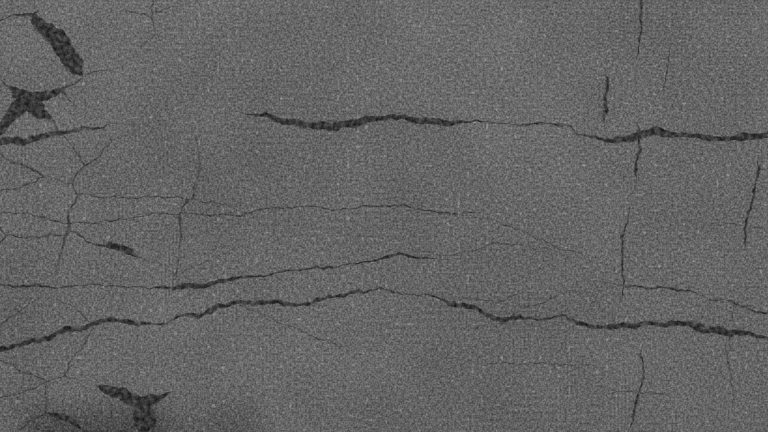
Write a Shadertoy shader that draws this texture.

```glsl
#define ASPHALT 0.397
#define GRAIN 0.155
#define CRACK_SHADE 0.2
#define SEAM_WIDTH 0.0062
#define HAIR_WIDTH 0.0013
#define SEAMS 4
#define BRANCHES 9
#define HAIRLINES 7
#define CELLS vec2(5.2, 7.0)

float hash(vec2 c) {
    return fract(sin(dot(c, vec2(127.1, 311.7))) * 43758.5);
}

vec2 hash2(vec2 c) {
    return vec2(hash(c), hash(c + 57.3));
}

float corner(vec2 cell, vec2 offset) {
    float angle = 6.2832 * hash(cell);
    return dot(vec2(cos(angle), sin(angle)), offset);
}

// Gradient noise, about -0.7 to 0.7
float noise(vec2 p) {
    vec2 c = floor(p), f = p - c;
    vec2 u = f * f * f * (f * (f * 6.0 - 15.0) + 10.0);
    vec2 e = vec2(1, 0);
    return mix(mix(corner(c, f), corner(c + e, f - e), u.x),
               mix(corner(c + e.yx, f - e.yx), corner(c + 1.0, f - 1.0), u.x), u.y);
}

vec2 wobble(vec2 p) {
    return vec2(noise(p), noise(p + 31.7));
}

// Soft line coverage; very thin lines fade instead of breaking up
float line(float dist, float width) {
    float px = 1.0 / iResolution.y;
    return (1.0 - smoothstep(width - px, width + px, dist)) * clamp(1.5 * width / px, 0.0, 1.0);
}

// Short crack that tapers towards both ends
float stroke(vec2 p, vec2 centre, float angle, float reach, float width) {
    vec2 along = vec2(cos(angle), sin(angle));
    p -= centre;
    float t = dot(p, along);
    float side = abs(dot(p, vec2(-along.y, along.x)));
    return line(side, width * (1.0 - smoothstep(0.4, 1.0, abs(t) / reach)));
}

// Distance to the nearest cell border
float cellBorder(vec2 p) {
    vec2 home = floor(p), nearest = vec2(9);
    for (int k = 0; k < 9; k++) {
        vec2 c = home + vec2(k % 3 - 1, k / 3 - 1);
        vec2 r = c + hash2(c) - p;
        if (dot(r, r) < dot(nearest, nearest)) nearest = r;
    }
    float border = 9.0;
    for (int k = 0; k < 25; k++) {
        vec2 c = home + vec2(k % 5 - 2, k / 5 - 2);
        vec2 r = c + hash2(c) - p, gap = r - nearest;
        if (dot(gap, gap) > 0.0001)
            border = min(border, dot(0.5 * (r + nearest), normalize(gap)));
    }
    return border;
}

// Long seams running across the slab
float seams(vec2 p) {
    float cover = 0.0;
    for (int k = 0; k < SEAMS; k++) {
        float i = float(k), row = 7.0 * i + 0.5;
        float strength = abs(cos(1.2 * i));
        float level = 0.69 * pow(0.71, i) + 0.012 * i * (1.0 - 3.0 * (p.x - 0.9) * (p.x - 0.9));
        level += 0.07 * noise(vec2(p.x * 1.7 + 3.3 * i, row));
        float swell = 0.75 + 1.6 * noise(vec2(p.x * 6.0 + 0.4, row + 40.0));
        float present = smoothstep(-0.12, 0.08, noise(vec2(p.x * 1.6 + i, row + 80.0)) + 0.4 * strength - 0.16);
        float width = SEAM_WIDTH * strength * strength * max(swell, 0.2);
        cover = max(cover, line(abs(p.y - level), max(width, HAIR_WIDTH) * present));
    }
    return cover;
}

// Steep branches at the right, flat hairlines in the lower half
float sideCracks(vec2 p) {
    float cover = 0.0;
    for (int k = 0; k < BRANCHES; k++) {
        vec2 h = hash2(vec2(k, 4)), g = hash2(vec2(k, 9));
        vec2 centre = vec2(1.33 + 0.42 * h.x, (float(k) + h.y) / float(BRANCHES));
        cover = max(cover, stroke(p, centre, 1.3 + 0.6 * g.x, 0.06 + 0.09 * g.y, HAIR_WIDTH * (0.7 + 1.8 * h.y * h.y)));
    }
    for (int k = 0; k < HAIRLINES; k++) {
        vec2 h = hash2(vec2(k, 15)), g = hash2(vec2(k, 21));
        vec2 centre = vec2(0.3 + 1.2 * h.x, 0.08 + 0.4 * (float(k) + h.y) / float(HAIRLINES));
        cover = max(cover, stroke(p, centre, 0.6 * (g.x - 0.5), 0.1 + 0.14 * g.y, HAIR_WIDTH * 0.8));
    }
    return cover;
}

// Broken network along the left side, opening into rubble in places
float network(vec2 p) {
    float border = cellBorder(p * CELLS) / CELLS.y;
    float fade = 1.0 - smoothstep(0.3, 0.62, p.x + 0.25 * noise(p * 3.0));
    float present = smoothstep(-0.3, 0.0, noise(p * 4.0 + 12.4));
    float rubble = 0.017 * smoothstep(0.18, 0.45, noise(p * vec2(4.0, 6.0) + 5.2));
    return line(border, (HAIR_WIDTH + rubble) * fade * present);
}

void mainImage(out vec4 fragColor, in vec2 fragCoord) {
    vec2 p = fragCoord / iResolution.y;

    // Asphalt: fine grain over broad, faint stains
    float grain = noise(p * 231.0) + 0.6 * noise(p.yx * 117.0 + 8.3);
    float stain = 0.03 * noise(p * 2.3) + 0.025 * noise(p * 9.0 + 3.1);
    float shade = ASPHALT + 0.025 * (p.y - 0.5) + stain + GRAIN * grain;
    shade += 0.1 * smoothstep(0.3, 0.55, noise(p * 90.0 + 17.0));
    shade -= 0.1 * (1.0 - smoothstep(0.0, 0.1, p.y)) * smoothstep(0.0, 0.4, noise(vec2(p.x * 4.0, 2.5)));

    // Cracks share one jagged distortion
    vec2 q = p + 0.035 * wobble(p * 5.0) + 0.012 * wobble(p * 19.0) + 0.005 * wobble(p * 65.0);
    float cracks = max(max(seams(q), sideCracks(q)), network(q));
    float gravel = CRACK_SHADE + 0.2 * noise(p * 85.0) + 0.6 * GRAIN * grain;
    shade = mix(shade, gravel, 0.9 * cracks);

    fragColor = vec4(vec3(clamp(shade, 0.0, 1.0)), 1.0);
}
```
